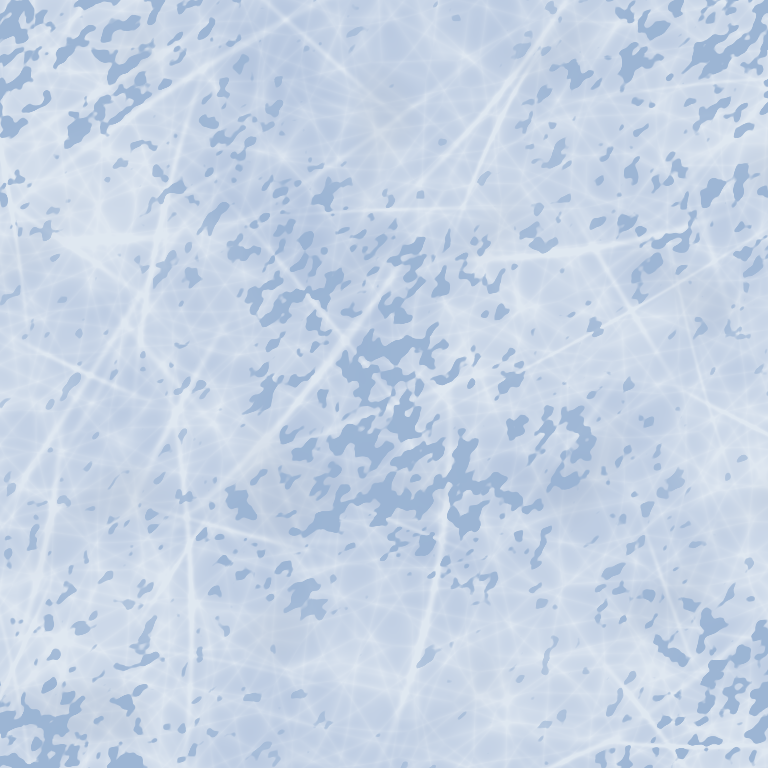
Give the GLSL for this texture, as a three.js fragment shader.

```glsl
// Frosted, scratched ice: pale haze and soft scratches over ragged clear blue patches.
varying vec2 vUv;

const vec3 CLEAR_ICE = vec3(0.605, 0.705, 0.83);
const vec3 THIN_FROST = vec3(0.705, 0.772, 0.872);
const vec3 THICK_FROST = vec3(0.875, 0.908, 0.945);
const vec3 GREY_SMUDGE = vec3(0.70, 0.75, 0.82);

const float TAU = 6.2831853;
const float FLAKE_SCALE = 40.0;     // ragged patches across the canvas
const float FLAKE_BIAS = -0.155;    // higher opens more clear ice
const float FLAKE_EDGE = 0.035;     // softness of patch outlines
const float OPENING = 0.17;         // pull of the broad open areas
const vec2 WEB_SCALE = vec2(5.0, 14.0);
const int WEB_LAYERS = 5;
const float WEB_SHARPNESS = 9.0;
const float WEB_STRENGTH = 0.7;
const int STREAK_COUNT = 48;
const float STREAK_WIDTH = 0.0035;
const float STREAK_STRENGTH = 0.5;

vec2 hash2(vec2 p) {
  vec3 q = fract(p.xyx * vec3(0.1031, 0.1030, 0.0973));
  q += dot(q, q.yzx + 33.33);
  return fract((q.xx + q.yz) * q.zy);
}

mat2 rotation(float angle) {
  float c = cos(angle), s = sin(angle);
  return mat2(c, s, -s, c);
}

float cornerSlope(vec2 cell, vec2 corner, vec2 f) {
  float angle = TAU * hash2(cell + corner).x;
  return dot(vec2(cos(angle), sin(angle)), f - corner);
}

float gradientNoise(vec2 p) {
  vec2 cell = floor(p), f = fract(p);
  vec2 u = f * f * f * (f * (f * 6.0 - 15.0) + 10.0);
  vec2 e = vec2(1.0, 0.0);
  return mix(
    mix(cornerSlope(cell, e.yy, f), cornerSlope(cell, e.xy, f), u.x),
    mix(cornerSlope(cell, e.yx, f), cornerSlope(cell, e.xx, f), u.x), u.y);
}

// Distance gap between the two nearest cell points: zero on cell borders.
float cellBorder(vec2 p) {
  vec2 cell = floor(p), f = fract(p);
  float nearest = 8.0, second = 8.0;
  for (int y = -1; y <= 1; y++) {
    for (int x = -1; x <= 1; x++) {
      vec2 offset = vec2(float(x), float(y));
      float d = length(offset + hash2(cell + offset) - f);
      second = min(second, max(nearest, d));
      nearest = min(nearest, d);
    }
  }
  return second - nearest;
}

// Fine crossing hairs: stretched cell borders turned through many directions.
float hairWeb(vec2 p) {
  float web = 0.0;
  for (int i = 0; i < WEB_LAYERS; i++) {
    float k = float(i);
    vec2 q = rotation(k * 0.67 + 0.3) * p * WEB_SCALE.yy;
    q.x *= WEB_SCALE.x / WEB_SCALE.y;
    q *= 1.0 + 0.16 * k;
    web += exp(-WEB_SHARPNESS * cellBorder(q + 37.0 * (k + 1.0)));
  }
  return web * 0.3;
}

// Long, slightly bent scratches that fade towards both ends.
float streaks(vec2 p) {
  float glow = 0.0;
  for (int i = 0; i < STREAK_COUNT; i++) {
    vec2 seed = vec2(float(i) + 3.0, 71.0);
    vec2 shape = hash2(seed + 19.0);
    vec2 weight = hash2(seed + 140.0);
    vec2 d = rotation(TAU * shape.x) * (p - hash2(seed));
    float across = (d.y + (weight.x - 0.5) * d.x * d.x) / (STREAK_WIDTH * (0.6 + weight.y));
    float reach = mix(0.12, 0.42, shape.y);
    glow += exp(-across * across) * (1.0 - smoothstep(0.0, reach, abs(d.x))) * (0.4 + weight.x);
  }
  return min(glow, 1.4);
}

void main() {
  vec2 p = vUv;
  vec2 warp = vec2(gradientNoise(p * 5.0 + 11.0), gradientNoise(p * 5.0 + 47.0));
  float cloud = gradientNoise(p * 4.0 + 83.0) + 0.5 * gradientNoise(p * 9.0 + 29.0);

  // Broad openings in the middle and corners
  vec2 broad = cos(TAU * (p + 0.09 * warp + vec2(-0.03, 0.02)));
  float open = broad.x * broad.y + 0.9 * cloud;

  float web = hairWeb(p + 0.02 * warp);
  float scratch = streaks(p);

  // Frost haze
  float sides = 0.5 + 0.5 * cos(TAU * p.x);
  float haze = 0.16 + 0.22 * sides - 0.4 * cloud + WEB_STRENGTH * web + STREAK_STRENGTH * scratch;
  haze += 0.12 * gradientNoise(p * 24.0 + 5.0);
  vec3 colour = mix(THIN_FROST, THICK_FROST, clamp(haze, 0.0, 1.0));
  float smudge = smoothstep(0.1, 0.5, gradientNoise(p * 7.0 + 61.0));
  colour = mix(colour, GREY_SMUDGE, 0.3 * smudge);

  // Ragged clear patches, drawn out along the rising diagonal
  vec2 q = vec2((p.x + p.y) * 0.55, (p.y - p.x) * 0.82) + 0.012 * warp;
  float flakes = 0.55 * gradientNoise(q * FLAKE_SCALE + 7.0)
               + 0.35 * gradientNoise(q * FLAKE_SCALE * 2.1 + 53.0)
               + 0.35 * gradientNoise(q * FLAKE_SCALE * 0.4 + 91.0);
  float field = flakes + FLAKE_BIAS + OPENING * open - 0.12 * web - 0.16 * scratch;
  float patches = smoothstep(-FLAKE_EDGE, FLAKE_EDGE, field);
  float clarity = mix(0.6, 0.97, smoothstep(-0.6, 0.5, open));

  gl_FragColor = vec4(mix(colour, CLEAR_ICE, patches * clarity), 1.0);
}
```
